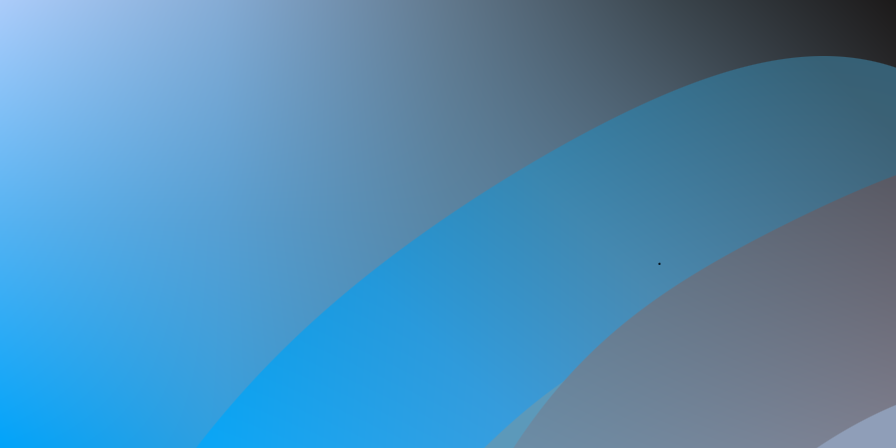
Write a WebGL 2 fragment shader that draws this background.

```glsl
#version 300 es
precision highp float;
// Draws a blue-to-charcoal gradient crossed by translucent curved bands.

uniform vec2 u_resolution;
out vec4 fragColor;

// Coordinates span 0..2 across and 0..1 up the canvas.
const vec2 SPAN = vec2(2.0, 1.0);

// Backdrop colour mesh: rows from bottom to top, columns from left to right.
const int COLUMNS = 5;
const int ROWS = 3;
const vec3 BACKDROP[15] = vec3[15](
  vec3(0.00, 0.64, 0.98), vec3(0.19, 0.62, 0.87), vec3(0.30, 0.56, 0.73),
  vec3(0.36, 0.48, 0.58), vec3(0.30, 0.34, 0.38),
  vec3(0.33, 0.70, 0.95), vec3(0.34, 0.62, 0.82), vec3(0.35, 0.52, 0.64),
  vec3(0.36, 0.45, 0.53), vec3(0.24, 0.26, 0.28),
  vec3(0.67, 0.80, 0.98), vec3(0.52, 0.67, 0.83), vec3(0.38, 0.47, 0.55),
  vec3(0.23, 0.27, 0.30), vec3(0.11, 0.10, 0.10));

// Blue band: colours along the diagonal, tint with depth below its edge.
const vec3 BAND_BRIGHT = vec3(0.06, 0.65, 0.96);
const vec3 BAND_AZURE = vec3(0.15, 0.60, 0.86);
const vec3 BAND_STEEL = vec3(0.24, 0.53, 0.69);
const vec3 BAND_DARK = vec3(0.23, 0.38, 0.46);
const vec4 BAND_STOPS = vec4(0.5, 1.2, 1.8, 2.7);
const vec3 BAND_TINT = vec3(0.15, 0.03, 0.01);

// Grey band: colours at the corners of its area.
const vec2 GREY_MIN = vec2(1.15, 0.0);
const vec2 GREY_MAX = vec2(2.0, 0.6);
const vec3 GREY_LOW_LEFT = vec3(0.42, 0.55, 0.65);
const vec3 GREY_LOW_RIGHT = vec3(0.50, 0.50, 0.56);
const vec3 GREY_HIGH_LEFT = vec3(0.36, 0.46, 0.54);
const vec3 GREY_HIGH_RIGHT = vec3(0.35, 0.35, 0.39);

const vec3 SLIVER_COLOR = vec3(0.36, 0.60, 0.73);
const vec3 CORNER_COLOR = vec3(0.56, 0.62, 0.72);

// Edge curves: polynomial coefficients of rising power about a center.
const float BAND_CENTER = 1.0;
const vec4 BAND_CURVE = vec4(0.518, 0.6792, -0.2654, 0.1572);
const float BAND_QUARTIC = -0.24;
const float GREY_CENTER = 1.5625;
const vec4 GREY_CURVE = vec4(0.396, 0.6008, -0.4117, 0.6958);
const float GREY_QUARTIC = -0.8;
const float SLIVER_CENTER = 1.172;
const vec4 SLIVER_CURVE = vec4(0.083, 0.836, -0.83, 0.0);
const float CORNER_CENTER = 1.914;
const vec4 CORNER_CURVE = vec4(0.055, 0.54, -0.72, 0.0);

const vec2 SPECK_CENTER = vec2(1.472, 0.411);
const float SPECK_RADIUS = 0.0024;
const vec3 SPECK_COLOR = vec3(0.03, 0.08, 0.12);

// Height of the curve above p; positive values lie below the edge.
float depthBelow(vec2 p, float center, vec4 c, float quartic) {
  float u = p.x - center;
  return c.x + u * (c.y + u * (c.z + u * (c.w + u * quartic))) - p.y;
}

// Antialiased coverage of the positive side of a field.
float coverage(float d) {
  return clamp(0.5 + d / max(fwidth(d), 1e-5), 0.0, 1.0);
}

// Bilinear lookup in the colour mesh.
vec3 backdrop(vec2 p) {
  vec2 grid = p / SPAN * vec2(COLUMNS - 1, ROWS - 1);
  vec2 cell = clamp(floor(grid), vec2(0.0), vec2(COLUMNS - 2, ROWS - 2));
  vec2 f = grid - cell;
  int i = int(cell.y) * COLUMNS + int(cell.x);
  vec3 low = mix(BACKDROP[i], BACKDROP[i + 1], f.x);
  vec3 high = mix(BACKDROP[i + COLUMNS], BACKDROP[i + COLUMNS + 1], f.x);
  return mix(low, high, f.y);
}

vec3 bandColor(vec2 p, float depth) {
  float s = p.x + p.y;
  vec3 steps = clamp((s - BAND_STOPS.xyz) / (BAND_STOPS.yzw - BAND_STOPS.xyz), 0.0, 1.0);
  vec3 color = mix(BAND_BRIGHT, BAND_AZURE, steps.x);
  color = mix(color, BAND_STEEL, steps.y);
  color = mix(color, BAND_DARK, steps.z);
  return color + BAND_TINT * (depth - 0.12);
}

vec3 greyColor(vec2 p) {
  vec2 f = clamp((p - GREY_MIN) / (GREY_MAX - GREY_MIN), 0.0, 1.0);
  return mix(mix(GREY_LOW_LEFT, GREY_LOW_RIGHT, f.x),
             mix(GREY_HIGH_LEFT, GREY_HIGH_RIGHT, f.x), f.y);
}

void main() {
  vec2 p = gl_FragCoord.xy / u_resolution * SPAN;

  float band = depthBelow(p, BAND_CENTER, BAND_CURVE, BAND_QUARTIC);
  float sliver = depthBelow(p, SLIVER_CENTER, SLIVER_CURVE, 0.0);
  float grey = depthBelow(p, GREY_CENTER, GREY_CURVE, GREY_QUARTIC);
  float corner = depthBelow(p, CORNER_CENTER, CORNER_CURVE, 0.0);
  float speck = SPECK_RADIUS - length(p - SPECK_CENTER);

  // Layers from back to front.
  vec3 color = backdrop(p);
  color = mix(color, bandColor(p, band), coverage(band));
  color = mix(color, SLIVER_COLOR, coverage(sliver));
  color = mix(color, greyColor(p), coverage(grey));
  color = mix(color, CORNER_COLOR, coverage(corner));
  color = mix(color, SPECK_COLOR, coverage(speck));

  fragColor = vec4(color, 1.0);
}
```
